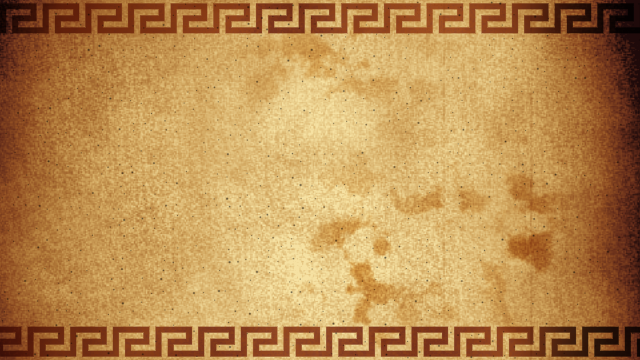
Write a Shadertoy shader that draws this background.

```glsl
#define CELL vec2(0.01693, 0.01667)
#define KEY_PERIOD 7.0
#define BAND_MARGIN 0.0093
#define BAND_SHIFT 0.0764
#define LEFT_BURN 3.8
#define RIGHT_BURN 4.2
#define BLOTCH 1.5
#define GRAIN 0.85
#define SPECK_CELLS 34.0
#define INK vec3(0.58, 0.30, 0.24)

float hash(vec2 p) {
    return fract(sin(dot(p, vec2(127.1, 311.7))) * 43758.545);
}

float noise(vec2 p) {
    vec2 i = floor(p), f = fract(p);
    f = f * f * (3.0 - 2.0 * f);
    return mix(mix(hash(i), hash(i + vec2(1, 0)), f.x),
               mix(hash(i + vec2(0, 1)), hash(i + vec2(1, 1)), f.x), f.y);
}

float fbm(vec2 p) {
    float sum = 0.0, amp = 0.5;
    for (int i = 0; i < 5; i++) {
        sum += amp * noise(p);
        p = mat2(1.6, 1.2, -1.2, 1.6) * p + 7.3;
        amp *= 0.5;
    }
    return sum;
}

// Parchment tone from pale (0) to charred (5)
vec3 parchment(float age) {
    vec3 c = vec3(0.93, 0.83, 0.575);
    c = mix(c, vec3(0.82, 0.65, 0.37), clamp(age, -0.3, 1.0));
    c = mix(c, vec3(0.69, 0.47, 0.22), clamp(age - 1.0, 0.0, 1.0));
    c = mix(c, vec3(0.56, 0.30, 0.13), clamp(age - 2.0, 0.0, 1.0));
    c = mix(c, vec3(0.39, 0.17, 0.10), clamp(age - 3.0, 0.0, 1.0));
    return mix(c, vec3(0.12, 0.04, 0.04), clamp(age - 4.0, 0.0, 1.0));
}

// Distance to the box spanning corners lo and hi
float box(vec2 p, vec2 lo, vec2 hi) {
    vec2 d = max(lo - p, p - hi);
    return max(d.x, d.y);
}

// Running meander, five rows high, in cell units
float meander(vec2 p) {
    p.x = mod(p.x + 0.5, KEY_PERIOD) - 0.5;
    float d = box(p, vec2(0, 0), vec2(1, 5));
    d = min(d, box(p, vec2(0, 4), vec2(6, 5)));
    d = min(d, box(p, vec2(5, 2), vec2(6, 5)));
    d = min(d, box(p, vec2(2, 2), vec2(6, 3)));
    d = min(d, box(p, vec2(2, 0), vec2(3, 3)));
    d = min(d, box(p, vec2(2, 0), vec2(9, 1)));
    return min(d, box(p, vec2(-2, 0), vec2(1, 1)));
}

// Soft elliptical patch
float patchAt(vec2 p, vec2 centre, vec2 size) {
    vec2 q = (p - centre) / size;
    return exp(-dot(q, q));
}

void mainImage(out vec4 fragColor, in vec2 fragCoord) {
    vec2 uv = fragCoord / iResolution.xy;
    vec2 p = fragCoord / iResolution.y;
    float px = 1.0 / iResolution.y;

    // Burnt sides, dusky top and bottom
    float cloud = fbm(p * 3.5) - 0.48;
    float age = LEFT_BURN * exp(-6.2 * uv.x) + RIGHT_BURN * exp(-8.0 * (1.0 - uv.x));
    age += 0.95 * exp(-5.0 * (1.0 - uv.y)) + 0.6 * exp(-8.0 * uv.y) - 0.15;
    age += 0.8 * patchAt(uv, vec2(1.0, 1.0), vec2(0.12, 0.35));
    age += 0.5 * patchAt(uv, vec2(0.0, 0.95), vec2(0.08, 0.25));
    age -= 0.5 * patchAt(uv, vec2(0.0, 0.3), vec2(0.12, 0.2));
    age += BLOTCH * cloud + 0.7 * (fbm(p * 11.0 + 20.0) - 0.48);

    // Rusty stains, densest at the lower right
    float zone = patchAt(uv, vec2(0.56, 0.25), vec2(0.07, 0.2))
               + patchAt(uv, vec2(0.70, 0.33), vec2(0.05, 0.16))
               + patchAt(uv, vec2(0.82, 0.32), vec2(0.05, 0.2))
               + 0.6 * patchAt(uv, vec2(0.52, 0.83), vec2(0.12, 0.1));
    float stain = smoothstep(0.48, 0.68, fbm(p * 16.0 + 4.0));
    age += stain * (0.15 + 1.3 * min(zone, 1.0));

    // Woven grain and faint vertical creases
    float weave = noise(p * vec2(150, 270)) + noise(p * vec2(270, 150) + 31.0) - 1.0;
    age += GRAIN * weave * (0.6 + 0.5 * noise(p * 5.0));
    for (int i = 0; i < 2; i++) {
        float x = 1.233 + 0.242 * float(i) + 0.002 * noise(vec2(p.y * 8.0, i));
        float crease = 1.0 - smoothstep(0.0008, 0.0008 + 1.5 * px, abs(p.x - x));
        age += 0.5 * crease * noise(vec2(p.y * 40.0, 9.0 + float(i)));
    }
    vec3 col = parchment(age);
    col *= mix(vec3(1), vec3(1.02, 0.93, 0.72), stain * min(zone, 1.0));

    // Scattered specks
    vec2 id = floor(p * SPECK_CELLS);
    vec2 offset = 0.2 + 0.6 * vec2(hash(id), hash(id + 17.0));
    float radius = mix(0.0008, 0.0025, pow(hash(id + 5.0), 4.0));
    float speck = length(p - (id + offset) / SPECK_CELLS) - radius;
    col *= 1.0 - 0.6 * step(0.6, hash(id + 41.0)) * (1.0 - smoothstep(-px, px, speck));

    // Worn key borders, inked in varying red
    bool upper = uv.y > 0.5;
    float base = upper ? 1.0 - BAND_MARGIN - 5.0 * CELL.y : BAND_MARGIN;
    float shift = upper ? 0.0 : BAND_SHIFT;
    float key = meander((p - vec2(shift, base)) / CELL);
    float aa = 0.75 * px / CELL.y;
    float cover = 1.0 - smoothstep(-aa, aa, key);
    float fade = noise(vec2(p.x * 5.0, base * 9.0)) + 0.5 * weave;
    vec3 ink = INK * mix(vec3(0.85, 0.65, 0.6), vec3(1.25, 1.35, 1.0), clamp(fade, 0.0, 1.0));
    float char1 = smoothstep(0.78, 0.96, uv.x);
    float char0 = upper ? 1.0 - smoothstep(0.0, 0.12, uv.x) : 0.0;
    ink *= 1.0 - 0.8 * max(char1, 0.7 * char0);
    col = mix(col, col * ink, cover * (0.9 + 0.1 * cloud));

    fragColor = vec4(clamp(col, 0.0, 1.0), 1.0);
}
```
